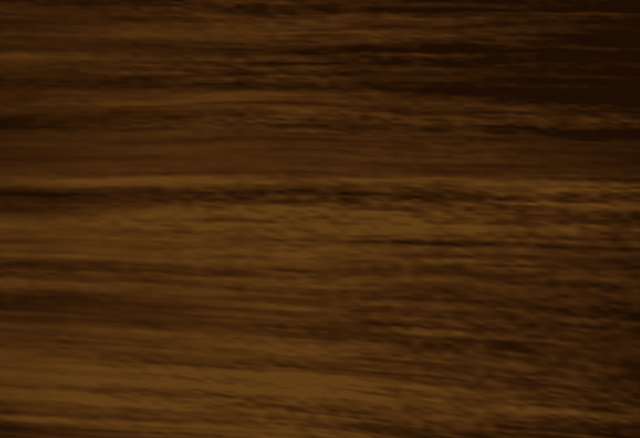
Write a Shadertoy shader that draws this texture.

```glsl
// Dark polished walnut board with a nearly horizontal grain, softly lit.
// Stretched value noise along a bent grain coordinate gives bands, streaks
// and short pores; the summed tone picks a colour from a brown ramp.

#define BAND_FREQ 13.0
#define STREAK_FREQ 40.0
#define FIBRE_FREQ 82.0
#define PORE_FREQ 165.0
#define BAND_GAIN 0.46
#define STREAK_GAIN 0.42
#define FIBRE_GAIN 0.38
#define PORE_GAIN 0.36
#define BASE_TONE 0.70
#define FALLOFF 1.15
#define LIGHT_CENTRE vec2(0.42, 0.32)

const vec3 DARK_BROWN = vec3(0.115, 0.052, 0.006);
const vec3 MID_BROWN = vec3(0.245, 0.135, 0.040);
const vec3 GOLD_BROWN = vec3(0.375, 0.238, 0.080);

float hash(vec2 cell) {
    vec3 q = fract(vec3(cell.xyx) * 0.1031);
    q += dot(q, q.yzx + 33.33);
    return fract((q.x + q.y) * q.z);
}

// Value noise, centred on zero
float noise(vec2 p) {
    vec2 cell = floor(p);
    vec2 f = fract(p);
    f = f * f * (3.0 - 2.0 * f);
    float low = mix(hash(cell), hash(cell + vec2(1, 0)), f.x);
    float high = mix(hash(cell + vec2(0, 1)), hash(cell + vec2(1, 1)), f.x);
    return mix(low, high, f.y) - 0.5;
}

// Soft line of the given half width around zero
float ridge(float d, float width) {
    return exp(-d * d / (width * width));
}

// Height across the grain: level on top, falling to the right below
float grainHeight(vec2 p) {
    float slope = mix(0.075, 0.008, smoothstep(0.05, 0.62, p.y));
    float wave = 0.026 * noise(vec2(p.x * 1.7, p.y * 3.0 + 4.0));
    float wobble = 0.005 * noise(vec2(p.x * 7.0, p.y * 14.0));
    return p.y + slope * p.x + wave + wobble;
}

// Scattered long dark lenses with thin tapered ends
float darkStreaks(vec2 p, float v) {
    float sum = 0.0;
    for (int i = 0; i < 12; i++) {
        float id = float(i);
        float x = 1.5 * hash(vec2(id, 7.0));
        float y = (id + hash(vec2(id, 19.0))) / 12.0;
        float len = mix(0.15, 0.45, hash(vec2(id, 31.0)));
        float width = mix(0.003, 0.008, hash(vec2(id, 43.0)));
        sum += ridge(p.x - x, len) * ridge(v - y, width);
    }
    return sum;
}

// Short slanted dashes at two sizes, denser in some bands
float pores(vec2 p, float v) {
    float y = v + 0.06 * p.x;
    float small = noise(vec2(p.x * 42.0, y * PORE_FREQ));
    float large = noise(vec2(p.x * 20.0 + 7.0, y * PORE_FREQ * 0.65));
    float density = 0.75 + noise(vec2(p.x * 2.0, v * 18.0 + 5.0));
    return (small + 0.7 * large) * density;
}

void mainImage(out vec4 fragColor, in vec2 fragCoord) {
    vec2 uv = fragCoord / iResolution.xy;
    vec2 p = fragCoord / iResolution.y;
    float v = grainHeight(p);

    // Plain strip with little figure, and focus that grows to the right
    float calm = smoothstep(0.59, 0.63, v) * (1.0 - smoothstep(0.68, 0.73, v));
    float focus = mix(0.5, 1.0, smoothstep(0.0, 0.55, uv.x));

    // Layers of grain from broad to fine
    float band = noise(vec2(p.x * 0.7, v * BAND_FREQ));
    float streak = noise(vec2(p.x * 1.3 + 9.0, v * STREAK_FREQ));
    float fibre = noise(vec2(p.x * 3.0 + 3.0, v * FIBRE_FREQ));
    fibre += 0.8 * noise(vec2(p.x * 6.0 + 1.0, v * FIBRE_FREQ * 1.9)) * focus;
    float broad = BAND_GAIN * band + STREAK_GAIN * streak - 0.28 * darkStreaks(p, v);
    float fine = FIBRE_GAIN * fibre + PORE_GAIN * pores(p, v) * focus;
    float grain = broad * (1.0 - 0.7 * calm) + fine * (1.0 - 0.55 * calm);

    // Golden seam with a dark edge below, and the rim of the plain strip
    float seam = 0.24 * ridge(v - 0.592, 0.014) - 0.22 * ridge(v - 0.565, 0.007);
    seam -= 0.17 * ridge(v - 0.715, 0.010);
    seam *= 0.8 + noise(vec2(p.x * 3.0, v * 30.0));

    // Uneven sheen and light falling off towards the edges
    float sheen = 0.10 * noise(vec2(p.x * 9.0, p.y * 3.0)) * (1.0 - uv.x);
    vec2 away = (uv - LIGHT_CENTRE) * vec2(1.0, 0.75);
    float light = BASE_TONE - FALLOFF * dot(away, away);

    // Brown ramp through three colours
    float tone = clamp(light + grain + seam + sheen - 0.05 * calm, 0.0, 1.0);
    vec3 colour = mix(DARK_BROWN, MID_BROWN, min(tone * 2.0, 1.0));
    colour = mix(colour, GOLD_BROWN, max(tone * 2.0 - 1.0, 0.0));
    fragColor = vec4(colour, 1.0);
}
```
